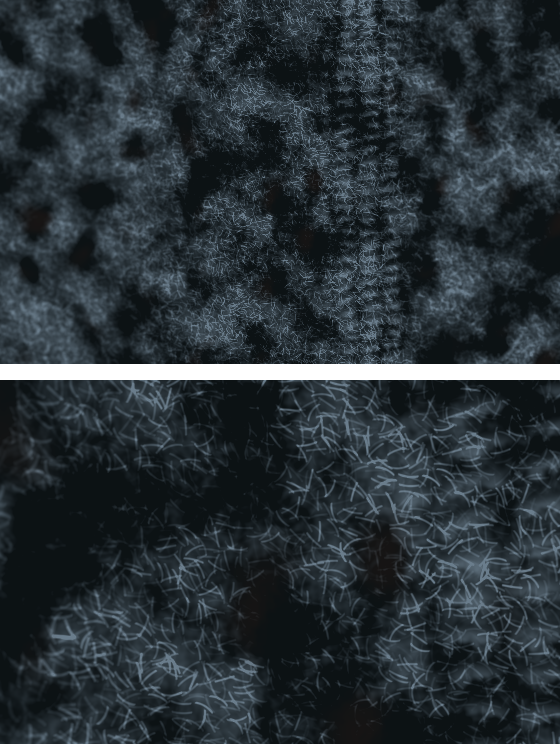
Top, the full canvas; bottom, a detail of the centre.
A Shadertoy shader for this texture:

```glsl
// Macro view of a dark blue-grey knit with shallow depth of field.
// A skewed lattice of soft holes and ridges is shaded with gradient noise, then
// covered with fine fibres; a defocus radius softens every layer to the sides.

const float TAU = 6.2831853;
const vec3 SHADOW = vec3(0.047, 0.070, 0.080);
const vec3 WOOL = vec3(0.355, 0.420, 0.470);
const vec3 BROWN = vec3(0.150, 0.095, 0.075);

vec2 hash2(vec2 p) {
    vec3 q = fract(p.xyx * vec3(0.1031, 0.1030, 0.0973));
    q += dot(q, q.yzx + 33.33);
    return fract((q.xx + q.yz) * q.zy);
}

float gradientDot(vec2 cell, vec2 offset) {
    float a = TAU * hash2(cell).x;
    return dot(vec2(cos(a), sin(a)), offset);
}

float gradientNoise(vec2 p) {
    vec2 i = floor(p), f = fract(p);
    vec2 u = f * f * f * (f * (f * 6.0 - 15.0) + 10.0);
    vec2 e = vec2(0.0, 1.0);
    return mix(mix(gradientDot(i, f), gradientDot(i + e.yx, f - e.yx), u.x),
               mix(gradientDot(i + e, f - e), gradientDot(i + e.yy, f - e.yy), u.x), u.y);
}

// Octaves finer than the defocus radius fade out.
float wool(vec2 p, float blur) {
    float sum = 0.0, weight = 1.0, freq = 4.5;
    for (int i = 0; i < 6; i++) {
        float lost = freq * blur * 1.5;
        sum += weight * exp(-lost * lost) * gradientNoise(p * freq + float(i) * 17.3);
        weight *= 0.84;
        freq *= 2.0;
    }
    return sum;
}

// Scattered, slightly bent strokes, one per cell, around a main direction.
float strands(vec2 p, float cell, float halfLen, float width, float blur,
              float angle, float spread, float seed) {
    float sum = 0.0, w = width + blur;
    vec2 base = floor(p / cell);
    for (int j = -1; j <= 1; j++)
    for (int i = -1; i <= 1; i++) {
        vec2 id = base + vec2(i, j);
        vec2 place = hash2(id + seed), look = hash2(id + seed + 71.7);
        vec2 d = p - (id + place) * cell;
        float a = angle + spread * (look.x - 0.5), c = cos(a), s = sin(a);
        d = vec2(c * d.x + s * d.y, c * d.y - s * d.x);
        d.y += 0.5 * (look.y - 0.5) * d.x * d.x / halfLen;
        float dist = length(vec2(max(abs(d.x) - halfLen, 0.0), d.y));
        float shine = fract(7.0 * (look.x + place.x));
        sum += (1.0 - smoothstep(0.0, w, dist)) * shine * shine * 1.5;
    }
    return sum * width / w;
}

// Soft upright ellipses on a lattice whose rows fall to the right.
float holes(vec2 p, vec2 pitch, float slope) {
    float sum = 0.0;
    vec2 base = floor(vec2(p.x, p.y + slope * p.x) / pitch);
    for (int j = -2; j <= 2; j++)
    for (int i = -1; i <= 1; i++) {
        vec2 id = base + vec2(i, j), rnd = hash2(id + 5.0);
        vec2 c = (id + 0.5 + 0.4 * (rnd - 0.5)) * pitch;
        c.y -= slope * c.x;
        vec2 d = (p - c) / vec2(0.043, 0.068);
        sum += exp(-dot(d, d)) * (0.5 + 0.7 * rnd.y);
    }
    return sum;
}

// Narrow stitched columns crossed by uneven rungs.
float ribShade(vec2 p, float fuzz) {
    float column = abs(sin(TAU * 0.5 * (p.x - 0.92) / 0.062));
    float rung = 0.5 + 0.5 * cos(TAU * (p.y - 0.15 * p.x + 0.010 * fuzz) / 0.036);
    return 0.50 * column * rung * rung + 0.16 * column - 0.25;
}

void mainImage(out vec4 fragColor, in vec2 fragCoord) {
    vec2 p = fragCoord / iResolution.y;
    float pixel = 1.0 / iResolution.y;

    // Focus band: sharp in the middle, softest on the left
    float blur = 0.020 * (1.0 - smoothstep(0.15, 0.70, p.x))
               + 0.012 * smoothstep(0.98, 1.28, p.x);

    // Uneven cloth
    vec2 warp = vec2(gradientNoise(p * 5.0 + 3.1), gradientNoise(p * 5.0 + 47.2));
    vec2 q = p + 0.08 * warp;
    float fuzz = wool(p, blur);
    float rib = smoothstep(0.89, 0.94, q.x) * (1.0 - smoothstep(1.06, 1.13, q.x));
    vec2 pitch = vec2(0.16, 0.20);
    float slope = 0.9;
    float hole = smoothstep(0.0, 1.1, holes(q, pitch, slope) - 0.30 * fuzz);
    hole *= 1.0 - 0.7 * rib;
    float ridge = cos(TAU * (q.y + slope * q.x) / pitch.y);

    // Fine fibres in every direction, denser on raised tufts
    float fibres = 0.0;
    for (int k = 0; k < 5; k++) {
        fibres += strands(p, 0.016, 0.0085, max(0.0018, 0.7 * pixel), 0.4 * blur,
                          0.9, 5.0, 13.0 * float(k));
    }
    fibres *= clamp(0.9 + 0.7 * fuzz, 0.3, 1.5) * (1.0 - 0.75 * hole);

    // Broad slanted stitches on the right
    float side = smoothstep(1.10, 1.25, p.x) * smoothstep(-0.6, 0.6, fuzz);
    float stitches = side * strands(q, 0.07, 0.026, 0.007, 0.3 * blur, 0.5, 0.6, 91.0);

    // Tone of the cloth
    float tone = 0.24 + 0.38 * fuzz + 0.08 * ridge * (1.0 - rib);
    tone += rib * ribShade(p + 0.03 * warp, fuzz);
    tone += 0.50 * fibres + 0.60 * stitches;
    tone -= 0.42 * hole;
    tone -= 0.06 * smoothstep(0.45, 0.95, length(p - vec2(0.77, 0.5)));
    tone = clamp(tone, 0.0, 1.2);

    // Colour, with warm glints deep in some holes
    vec3 colour = mix(SHADOW, WOOL, tone);
    float warm = hole * smoothstep(0.05, 0.45, gradientNoise(p * 9.0 + 20.0) + 0.25 * fuzz);
    colour = mix(colour, BROWN, 0.45 * warm);
    fragColor = vec4(colour, 1.0);
}
```
